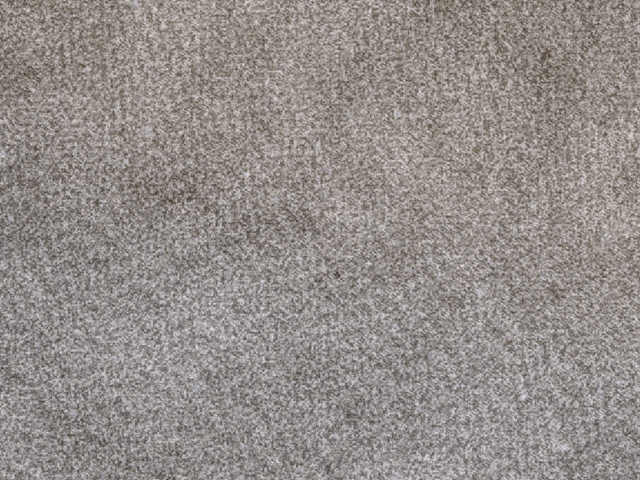
Give the GLSL for this texture, as a Shadertoy shader.

```glsl
// Weathered concrete: fine sandy grain, soft stains and scattered small pebbles.

float hash(vec2 p) {
    return fract(sin(dot(p, vec2(127.1, 311.7))) * 43758.5453);
}

float noise(vec2 p) {
    vec2 cell = floor(p), f = fract(p);
    f = f * f * (3.0 - 2.0 * f);
    float low = mix(hash(cell), hash(cell + vec2(1, 0)), f.x);
    float high = mix(hash(cell + vec2(0, 1)), hash(cell + vec2(1, 1)), f.x);
    return mix(low, high, f.y);
}

mat2 rotation(float angle) {
    float c = cos(angle), s = sin(angle);
    return mat2(c, s, -s, c);
}

float fbm(vec2 p) {
    float sum = 0.0, amplitude = 0.5;
    for (int i = 0; i < 5; i++) {
        sum += amplitude * noise(p);
        p = rotation(0.6) * p * 2.03 + 17.3;
        amplitude *= 0.55;
    }
    return sum / 1.055;
}

// Coverage of irregular spots, at most one per grid cell.
float spots(vec2 p, float cells, float share, float radius, float blur, float seed) {
    float cover = 0.0;
    vec2 home = floor(p * cells);
    float ragged = 0.7 * (noise(p * 110.0 + seed) - 0.5);
    for (int y = -1; y <= 1; y++) {
        for (int x = -1; x <= 1; x++) {
            vec2 cell = home + vec2(x, y);
            vec2 id = cell + seed;
            vec2 center = (cell + vec2(hash(id + 3.1), hash(id + 7.7))) / cells;
            vec2 d = rotation(6.283 * hash(id + 11.9)) * (p - center);
            d.y *= 1.0 + 0.9 * hash(id + 19.3);
            float size = radius * mix(0.5, 1.3, hash(id + 23.5));
            float edge = length(d) / size + ragged;
            float strength = step(hash(id), share) * mix(0.35, 1.0, hash(id + 31.1));
            cover = max(cover, strength * (1.0 - smoothstep(1.0 - blur, 1.0 + blur, edge)));
        }
    }
    return cover;
}

void mainImage(out vec4 fragColor, in vec2 fragCoord) {
    vec2 p = fragCoord / iResolution.y;
    float across = fragCoord.x / iResolution.x;

    // Sandy grain in two sizes
    float grain = 0.32 * (noise(p * 215.0) - 0.5);
    grain += 0.27 * (noise(rotation(0.5) * p * 335.0 + 40.0) - 0.5);

    // Broad mottling and a stained band across the middle
    float mottle = fbm(p * 3.2 + 5.0) - 0.5;
    float patches = fbm(p * 13.0 + 60.0) - 0.5;
    float band = exp(-pow((p.y - 0.55) / 0.11, 2.0));
    float stain = band * smoothstep(0.42, 0.68, fbm(p * vec2(5.0, 8.0) + 23.0));
    float tone = 0.583 + grain + 0.13 * mottle + 0.12 * patches - 0.07 * stain;
    tone += 0.02 * smoothstep(0.0, 0.5, across) - 0.02;
    tone -= 0.04 * smoothstep(0.45, 0.85, length(vec2(across, p.y) - 0.5));

    // Pale and dark pebbles, still rough with grain
    float pale = spots(p, 11.0, 0.38, 0.009, 0.35, 2.0);
    float chips = spots(p, 24.0, 0.16, 0.005, 0.4, 90.0);
    float dark = spots(p, 7.0, 0.22, 0.015, 0.7, 50.0);
    tone = mix(tone, 0.76 + 0.4 * grain, 0.75 * max(pale, chips));
    tone -= 0.13 * dark;

    // Brown shadows to grey highlights, warmer toward the upper right
    vec3 color = mix(vec3(0.36, 0.33, 0.30), vec3(0.73, 0.71, 0.71), (tone - 0.36) / 0.37);
    float warmth = smoothstep(0.2, 0.8, p.y + 0.35 * (across - 0.5)) - 0.5;
    warmth += 1.2 * (noise(p * 150.0 + 80.0) - 0.5) - 0.8 * pale;
    color += warmth * vec3(0.016, 0.002, -0.022);

    fragColor = vec4(clamp(color, 0.0, 1.0), 1.0);
}
```
